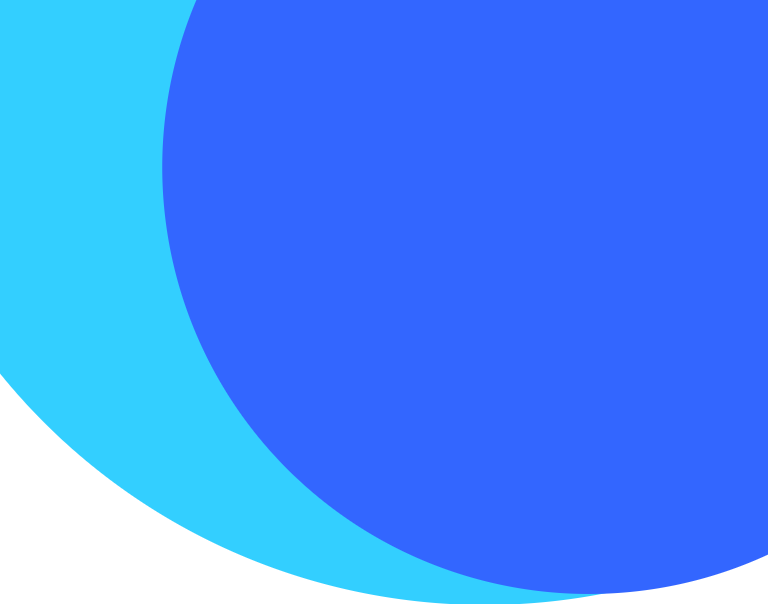
This background is drawn by a Shadertoy shader. Its source:

```glsl
// Two large overlapping discs on white: a wide cyan one behind a blue one,
// leaving a cyan crescent along the left and lower edges.
// Each disc is a signed distance, blended over one pixel for a smooth rim.

// Coverage of a disc at p, from 0 outside to 1 inside.
float disc(vec2 p, vec2 center, float radius, float pixel) {
    float dist = length(p - center) - radius;
    return clamp(0.5 - dist / pixel, 0.0, 1.0);
}

void mainImage(out vec4 fragColor, in vec2 fragCoord) {
    // Canvas height is one unit, origin at the lower left.
    vec2 p = fragCoord / iResolution.y;
    float pixel = 1.0 / iResolution.y;

    vec3 white = vec3(1.0);
    vec3 cyan = vec3(0.2, 0.81, 1.0);
    vec3 blue = vec3(0.2, 0.4, 1.0);

    // Back disc, then front disc.
    vec3 color = mix(white, cyan, disc(p, vec2(0.8027, 1.0307), 1.0323, pixel));
    color = mix(color, blue, disc(p, vec2(0.9751, 0.7231), 0.7065, pixel));

    fragColor = vec4(color, 1.0);
}
```
